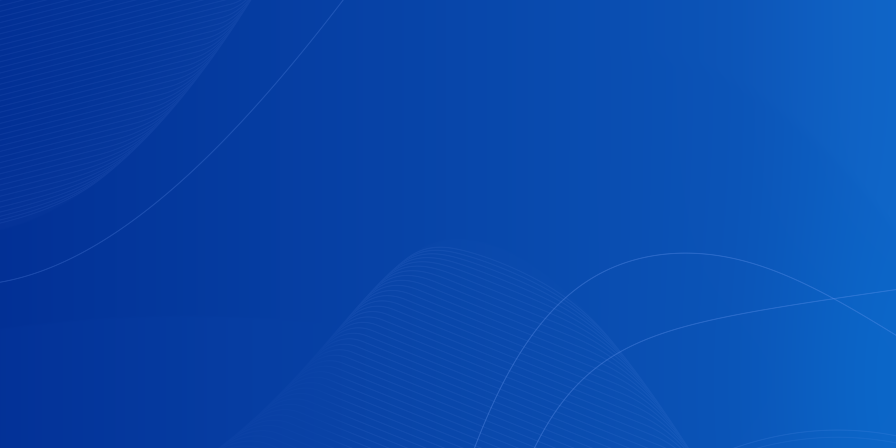
Write a Shadertoy shader that draws this background.

```glsl
// Blue horizontal gradient with faint translucent waves and hairline curves.
// Each hatched wave is a family of slanted guides bent smoothly onto one
// envelope curve, so the lines crowd together along its edge.

// Smooth minimum with blend width k.
float softMin(float a, float b, float k) {
    float h = max(k - abs(a - b), 0.0) / k;
    return min(a, b) - 0.25 * h * h * k;
}

// Hairline coverage for a signed height above a curve.
float hairline(float height) {
    float pixel = 1.0 / iResolution.y;
    float slope = length(vec2(dFdx(height), dFdy(height))) / pixel;
    float d = abs(height) / max(slope, 0.001);
    float radius = max(0.0013, 0.5 * pixel);
    float cover = 1.0 - smoothstep(radius - 0.5 * pixel, radius + 0.5 * pixel, d);
    return cover * min(1.0, 0.0026 / pixel);
}

// Soft-edged area below a curve.
float below(float height, float blur) {
    return 1.0 - smoothstep(-blur, blur, height);
}

// Asymmetric bell that rises from the bottom centre.
float bell(float x) {
    float d = x - 1.016, q = d * d;
    return 0.466 - (d < 0.0 ? 3.9 * q / (1.0 + 4.77 * q) : 2.0 * q / (1.0 + 0.6 * q));
}

// Wide arch at the lower right.
float arch(float x) {
    float d = x - 1.53, q = d * d;
    return 0.435 - (d < 0.0 ? 1.12 * q + 3.8 * q * q : 1.05 * q / (1.0 + 1.2 * q));
}

void mainImage(out vec4 fragColor, in vec2 fragCoord) {
    vec2 p = fragCoord / iResolution.y;
    p.x *= 2.0 * iResolution.y / iResolution.x;
    float x = p.x, y = p.y;

    // Base gradient, brightening towards the right edge
    vec3 color = vec3(0.008, 0.188, 0.585) + vec3(0.022, 0.085, 0.080) * x;
    color += vec3(0.003, 0.030, 0.030) * smoothstep(1.6, 2.0, x);

    // Broad, barely visible swells at lower left and upper right
    float swell = 0.265 + 0.14 * x - 0.17 * x * x;
    color += vec3(0.004, 0.006, 0.008) * below(y - swell, 0.004) * (1.0 - smoothstep(0.5, 0.8, x));
    float shoulder = 0.88 - 1.1 * (x - 1.4) * (x - 1.4);
    color += vec3(0.006, 0.007, 0.005) * (1.0 - below(y - shoulder, 0.02)) * smoothstep(1.3, 1.9, x);
    color += vec3(-0.01, 0.015, 0.012) * exp(-8.0 * dot(p - vec2(2.0, 0.15), p - vec2(2.0, 0.15)));

    // Translucent bodies of the two waves
    float hill = bell(x);
    float corner = 0.487 + 0.233 * x + 1.22 * x * x;
    float hillMask = below(y - hill, 0.003);
    float cornerMask = 1.0 - below(y - corner, 0.003);
    vec3 tint = vec3(0.45, 0.60, 0.95);
    color = mix(color, tint, 0.022 * hillMask * (1.0 - 0.6 * smoothstep(0.75, 1.3, x)));
    color = mix(color, tint, 0.022 * cornerMask * smoothstep(0.25, 0.0, y - corner));

    // Hatching that bends onto the envelopes
    float hillLines = 0.0, cornerLines = 0.0;
    for (int i = 0; i < 44; i++) {
        float n = float(i);
        float hillGuide = 0.475 - 0.0165 * n - 0.4 * (x - 1.0);
        hillLines = max(hillLines, hairline(y - softMin(hill, hillGuide, 0.09)));
        float cornerGuide = 0.487 + 0.0125 * n + 0.25 * x;
        cornerLines = max(cornerLines, hairline(y + softMin(-corner, -cornerGuide, 0.06)));
    }
    float hillFade = 0.25 + 0.75 * smoothstep(0.70, 0.82, x);
    color = mix(color, tint, 0.085 * hillLines * hillFade);
    color = mix(color, tint, 0.075 * cornerLines);

    // Free hairline curves
    float sweep = 0.37 + x * (0.174 + x * (1.061 - 0.28 * x));
    float run = x - 1.193;
    float rise = 0.241 * (1.0 - exp(-7.9 * run)) + 0.14 * run;
    float ripple = 0.040 - 0.75 * (x - 1.87) * (x - 1.87);
    vec3 lineColor = vec3(0.42, 0.60, 0.95);
    color = mix(color, lineColor, 0.22 * hairline(y - sweep));
    color = mix(color, lineColor, 0.30 * hairline(y - arch(x)));
    color = mix(color, lineColor, 0.30 * hairline(y - rise));
    color = mix(color, lineColor, 0.14 * hairline(y - ripple));
    color = mix(color, lineColor, 0.10 * hairline(y - ripple + 0.016));

    fragColor = vec4(color, 1.0);
}
```
